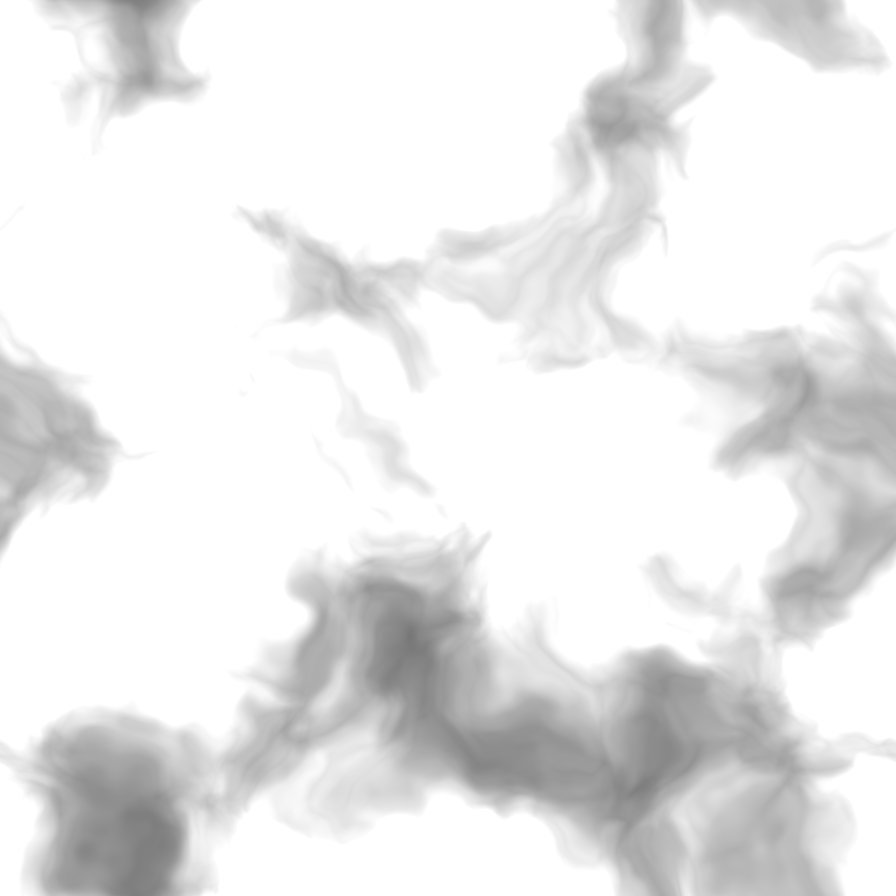
A Shadertoy shader for this texture:

```glsl
// Soft grey smoke clouds drifting over a white ground, tiling at the canvas edge.

const float TAU = 6.2831853;
const float NOISE_DEVIATION = 0.216;  // standard deviation of gradientNoise
const float NOISE_MEAN_ABS = 0.175;   // mean of abs(gradientNoise)

// Integer hash of a lattice cell, returned in 0..1
float hash(vec2 cell, float seed) {
    uvec3 k = uvec3(cell, seed) * uvec3(1597334673u, 3812015801u, 2798796415u);
    uint h = k.x ^ k.y ^ k.z;
    h = (h ^ (h >> 16)) * 2146121005u;
    h = (h ^ (h >> 15)) * 2221713035u;
    h ^= h >> 16;
    return float(h >> 8) / 16777216.0;
}

// Slope contribution of one lattice corner, wrapped to the period
float cornerSlope(vec2 cell, vec2 offset, float period, float seed) {
    float angle = TAU * hash(mod(cell, period), seed);
    return dot(vec2(cos(angle), sin(angle)), offset);
}

// Tiling gradient noise with zero mean; p is in canvas units
float gradientNoise(vec2 p, float period, float seed) {
    p = p * period + seed * vec2(0.37, 0.61);
    vec2 cell = floor(p);
    vec2 f = p - cell;
    vec2 blend = f * f * f * (f * (f * 6.0 - 15.0) + 10.0);
    vec2 e = vec2(1.0, 0.0);
    float low = mix(cornerSlope(cell, f, period, seed),
                    cornerSlope(cell + e.xy, f - e.xy, period, seed), blend.x);
    float high = mix(cornerSlope(cell + e.yx, f - e.yx, period, seed),
                     cornerSlope(cell + e.xx, f - e.xx, period, seed), blend.x);
    return mix(low, high, blend.y);
}

// Sum of octaves, scaled to unit deviation
float fractalNoise(vec2 p, float period, float gain, int octaves, float seed) {
    float sum = 0.0, power = 0.0, weight = 1.0;
    for (int i = 0; i < octaves; i++) {
        sum += weight * gradientNoise(p, period, seed + float(i));
        power += weight * weight;
        weight *= gain;
        period *= 2.0;
    }
    return sum / (NOISE_DEVIATION * sqrt(power));
}

// Displacement that draws the smoke out into wisps
vec2 drift(vec2 p, float strength) {
    return strength * vec2(fractalNoise(p, 4.0, 0.45, 4, 11.0),
                           fractalNoise(p, 4.0, 0.45, 4, 23.0));
}

// Sharp folds inside the smoke, centred on zero
float folds(vec2 p, float period, float seed) {
    return NOISE_MEAN_ABS - abs(gradientNoise(p, period, seed));
}

// Smoke thickness; positive inside the clouds
float smokeDensity(vec2 p) {
    vec2 q = p + drift(p, 0.034);
    float body = fractalNoise(q, 3.0, 0.43, 6, 41.0);
    float creases = folds(q, 10.0, 57.0) + 0.5 * folds(q, 20.0, 63.0);
    return body + 1.1 * creases;
}

// Darkening flattens gently where the smoke is thick
float smokeShade(float density, float opacity, float saturation) {
    float thickness = max(density, 0.0);
    return opacity * thickness / (1.0 + saturation * thickness);
}

void mainImage(out vec4 fragColor, in vec2 fragCoord) {
    vec2 p = fragCoord / min(iResolution.x, iResolution.y);
    vec3 paperWhite = vec3(1.0);
    float shade = smokeShade(smokeDensity(p), 0.3, 0.2);
    fragColor = vec4(paperWhite * (1.0 - shade), 1.0);
}
```
